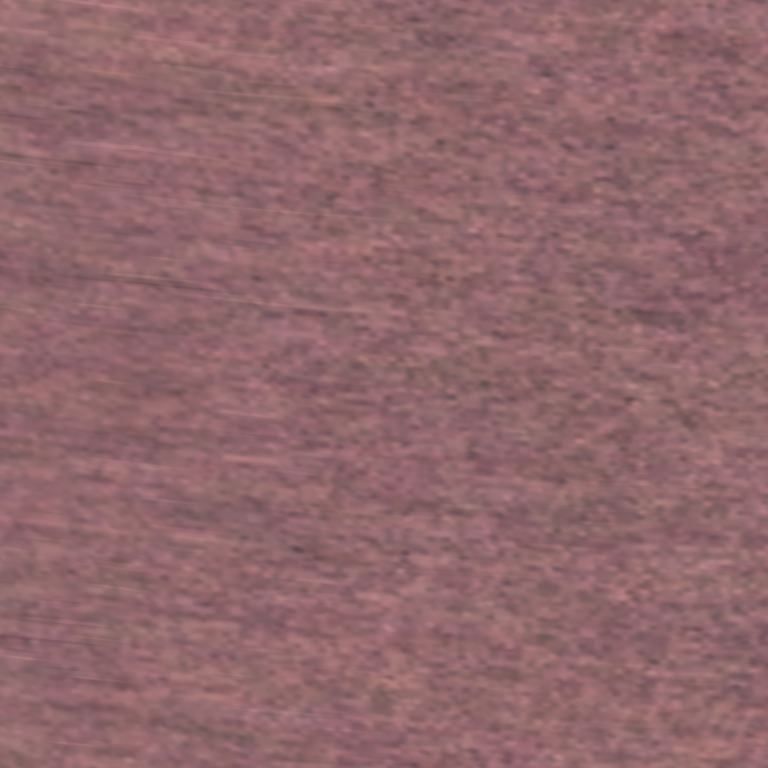
Write a three.js fragment shader that draws this texture.

```glsl
// Dusty rose wood grain: fine, slightly drooping fibres with dark and pale flecks.
varying vec2 vUv;

float hash(vec2 p) {
  vec3 q = fract(p.xyx * vec3(0.1031, 0.1030, 0.0973));
  q += dot(q, q.yzx + 33.33);
  return fract((q.x + q.y) * q.z);
}

// Random values along one fibre row, each row shifted by its own amount
float fibreRow(float x, float row) {
  x += 19.0 * hash(vec2(row, 7.0));
  float cell = floor(x);
  float blend = smoothstep(0.0, 1.0, x - cell);
  return mix(hash(vec2(cell, row)), hash(vec2(cell + 1.0, row)), blend);
}

// Fibre noise centred on zero, from -0.5 to 0.5
float fibres(vec2 p) {
  float row = floor(p.y);
  float blend = smoothstep(0.0, 1.0, p.y - row);
  return mix(fibreRow(p.x, row), fibreRow(p.x, row + 1.0), blend) - 0.5;
}

// Cellular flecks: negative where dark, positive where pale
float flecks(vec2 p) {
  vec2 home = floor(p);
  float sum = 0.0;
  for (int j = -1; j <= 1; j++) {
    for (int i = -1; i <= 1; i++) {
      vec2 cell = home + vec2(float(i), float(j));
      vec2 centre = cell + vec2(hash(cell + 11.0), hash(cell + 47.0));
      float kind = hash(cell + 83.0);
      float strength = smoothstep(0.82, 1.0, kind) - smoothstep(0.25, 0.0, kind);
      float spot = 1.0 - smoothstep(0.1, 0.55, length(p - centre));
      sum += strength * spot;
    }
  }
  return sum;
}

void main() {
  // The grain slopes down to the right and levels out across the canvas
  vec2 grain = vUv;
  grain.y += 0.125 * vUv.x - 0.042 * vUv.x * vUv.x;
  grain.y += 0.001 * sin(23.0 * vUv.x + 9.0 * vUv.y);

  // Long fibres rule the left, short broken grain the right
  float broken = smoothstep(0.0, 0.65, vUv.x + 0.3 * fibres(grain * vec2(3.0, 9.0) + 5.0));

  // Lightness, from broad bands to fine grain
  float tone = 0.028 * fibres(grain * vec2(3.0, 8.0) + 30.0);
  tone += 0.05 * fibres(grain * vec2(9.0, 36.0) + 60.0);
  tone += mix(0.09, 0.045, broken) * fibres(grain * vec2(8.0, 110.0) + 90.0);
  tone += mix(0.09, 0.115, broken) * fibres(grain * vec2(42.0, 105.0) + 210.0);
  tone += mix(0.085, 0.12, broken) * fibres(grain * vec2(95.0, 135.0) + 350.0);

  // Sparse pale and dark threads, scattered flecks
  float thread = fibres(grain * vec2(7.0, 115.0) + 520.0);
  float threads = smoothstep(0.3, 0.45, thread) - 0.7 * smoothstep(-0.32, -0.46, thread);
  tone += mix(0.06, 0.025, broken) * threads;
  tone += mix(0.035, 0.065, broken) * flecks(grain * vec2(52.0, 98.0));

  // Drift between mauve and brown, and between rosy and grey
  float brown = 0.35 * fibres(grain * vec2(5.0, 12.0) + 700.0) + 0.65 * fibres(grain * vec2(24.0, 50.0) + 810.0);
  float rosy = 0.3 * fibres(grain * vec2(4.0, 14.0) + 900.0) + 0.65 * fibres(grain * vec2(22.0, 65.0) + 990.0);

  vec3 colour = vec3(0.57, 0.409, 0.424) + tone * vec3(1.0, 0.7, 0.65);
  colour += brown * vec3(0.003, 0.021, -0.031);
  colour += rosy * vec3(0.034, -0.018, -0.008);
  gl_FragColor = vec4(colour, 1.0);
}
```
